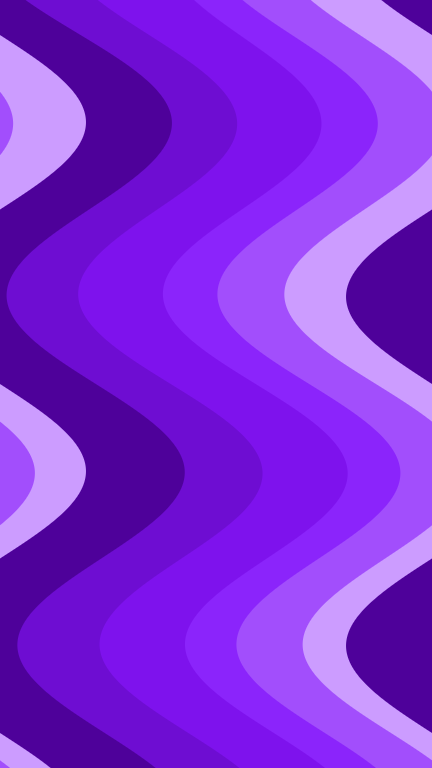
Give the GLSL for this background, as a Shadertoy shader.

```glsl
// Flat violet ribbons flowing down the canvas in a shared sine sway.
// The six-colour sequence wraps across the width; the borders inside it
// drift slowly sideways from top to bottom, so ribbon widths vary.

const float TAU = 6.2831853;
const int BANDS = 6;

const vec3 LAVENDER = vec3(0.80, 0.61, 1.00);

// Ribbon colours, left to right
const vec3 RIBBON[BANDS] = vec3[BANDS](
    vec3(0.305, 0.005, 0.605),  // deep indigo
    vec3(0.430, 0.050, 0.825),  // purple
    vec3(0.495, 0.070, 0.930),  // violet
    vec3(0.545, 0.140, 0.985),  // bright violet
    vec3(0.635, 0.305, 0.990),  // light violet
    LAVENDER);

// Left border of each ribbon: x of upper part, x at foot, extra lean at top
const vec3 BORDER[BANDS] = vec3[BANDS](
    vec3(0.000, 0.000,  0.000),
    vec3(0.197, 0.243, -0.021),
    vec3(0.346, 0.437, -0.003),
    vec3(0.541, 0.635,  0.025),
    vec3(0.672, 0.753,  0.006),
    vec3(0.828, 0.906,  0.008));

// Sideways sway of all ribbons at a given depth below the top
float sway(float depth, float amplitude, float period, float start) {
    return amplitude * sin(TAU * (depth - start) / period);
}

// Eased progress of the drift: rests near the top, slows toward the foot
float driftProgress(float depth, float start) {
    float v = (depth - start) / (1.0 - start);
    float u = clamp(0.5 * (v + sqrt(v * v + 0.004)), 0.0, 1.0);
    return 1.0 - pow(1.0 - u, 1.5);
}

// Position of one ribbon border, before the sway is added
float borderX(vec3 border, float depth, float start) {
    float lean = max(0.0, 1.0 - depth / start);
    return mix(border.x, border.y, driftProgress(depth, start))
         + border.z * lean * lean;
}

// Paint the ribbons over each other from left to right
vec3 ribbons(float x, float depth, float softness) {
    vec3 color = LAVENDER;
    for (int i = 0; i < BANDS; i++) {
        float distanceIn = x - borderX(BORDER[i], depth, 0.164);
        color = mix(color, RIBBON[i], clamp(distanceIn / softness + 0.5, 0.0, 1.0));
    }
    return color;
}

void mainImage(out vec4 fragColor, in vec2 fragCoord) {
    vec2 uv = fragCoord / iResolution.xy;
    float depth = 1.0 - uv.y;

    // Straighten the sway, then wrap inside the last lavender ribbon
    float x = uv.x - sway(depth, 0.199, 0.4544, 0.0456);
    float softness = length(vec2(dFdx(x), dFdy(x)));
    float wrapped = fract(x + 0.04) - 0.04;

    fragColor = vec4(ribbons(wrapped, depth, softness), 1.0);
}
```
